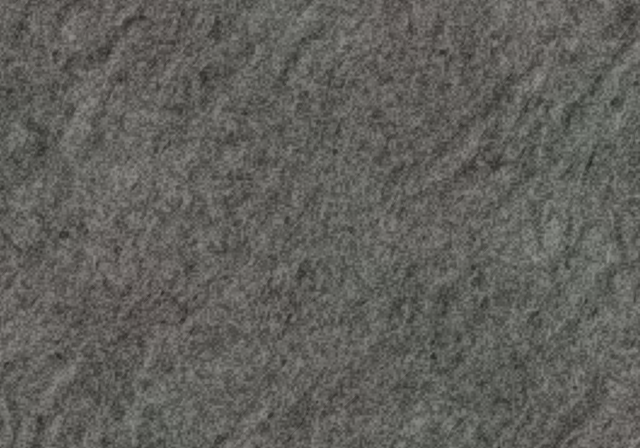
Write a Shadertoy shader that draws this texture.

```glsl
// Dark grey slate with slanted cleft ridges, small pits and a fine mineral grain.

float hash(vec2 cell) {
    vec3 p = fract(cell.xyx * 0.1031);
    p += dot(p, p.yzx + 33.33);
    return fract((p.x + p.y) * p.z);
}

float noise(vec2 p) {
    vec2 cell = floor(p);
    vec2 f = fract(p);
    f = f * f * (3.0 - 2.0 * f);
    float low = mix(hash(cell), hash(cell + vec2(1, 0)), f.x);
    float high = mix(hash(cell + vec2(0, 1)), hash(cell + vec2(1, 1)), f.x);
    return mix(low, high, f.y);
}

float fbm(vec2 p) {
    float sum = 0.0;
    float weight = 0.5;
    for (int i = 0; i < 4; i++) {
        sum += weight * noise(p);
        p = mat2(1.6, 1.2, -1.2, 1.6) * p + 7.3;
        weight *= 0.5;
    }
    return sum / 0.9375;
}

// Height of the cleft surface: x runs across the ridges, y along them.
float cleft(vec2 q) {
    return 0.65 * noise(q) + 0.35 * noise(q * vec2(2.1, 2.4) + 31.7);
}

void mainImage(out vec4 fragColor, in vec2 fragCoord) {
    vec2 uv = fragCoord / iResolution.y;
    float side = fragCoord.x / iResolution.x;

    // Slanted frame, bent by a slow warp
    vec2 bend = vec2(fbm(uv * 5.0 + 3.0), fbm(uv * 5.0 + 40.0)) - 0.5;
    vec2 p = uv + 0.09 * bend;
    vec2 slanted = vec2(dot(p, vec2(0.87, -0.50)), dot(p, vec2(0.50, 0.87))) + 10.0;

    // Relief lit from the upper left, calmer in the middle
    vec2 q = slanted * vec2(27.0, 9.0);
    float slope = cleft(q + vec2(0.32, -0.08)) - cleft(q - vec2(0.32, -0.08));
    float rough = smoothstep(0.3, 0.7, fbm(uv * 3.5 + 12.0));
    float relief = 0.45 + 0.4 * rough + 0.45 * smoothstep(0.1, 0.5, abs(side - 0.45));

    // Thin pale crests with a shadow on their right
    float ridge = 1.0 - abs(2.0 * cleft(q * vec2(0.6, 0.75) + 70.0) - 1.0);
    float shade = 1.0 - abs(2.0 * cleft(q * vec2(0.6, 0.75) + vec2(69.8, 70.0)) - 1.0);
    float broken = smoothstep(0.5, 0.75, noise(slanted * vec2(13.0, 9.0) + 55.0));
    float crest = broken * (pow(ridge, 9.0) - 0.8 * pow(shade, 9.0));

    // Short dark pits
    float pit = smoothstep(0.76, 0.92, noise(slanted * vec2(66.0, 34.0) + 21.0));

    // Grain: sharp specks over slightly drawn-out clumps
    float speck = noise(uv * 185.0) - 0.5;
    float clump = noise(slanted * vec2(105.0, 68.0)) - 0.5;
    float cloud = fbm(uv * 4.0 + 90.0) - 0.5;

    float tone = 0.379 + 0.17 * speck + 0.12 * clump + 0.11 * cloud;
    tone -= 0.13 * slope * relief;
    tone += 0.07 * crest * relief - 0.07 * pit;

    // Faint drift between warm and greenish grey
    float warmth = fbm(uv * 3.0 + 130.0) - 0.5;
    vec3 tint = vec3(0.002, 0.0, -0.018) + warmth * vec3(0.035, -0.015, 0.005);
    fragColor = vec4(clamp(tone + tint, 0.0, 1.0), 1.0);
}
```
